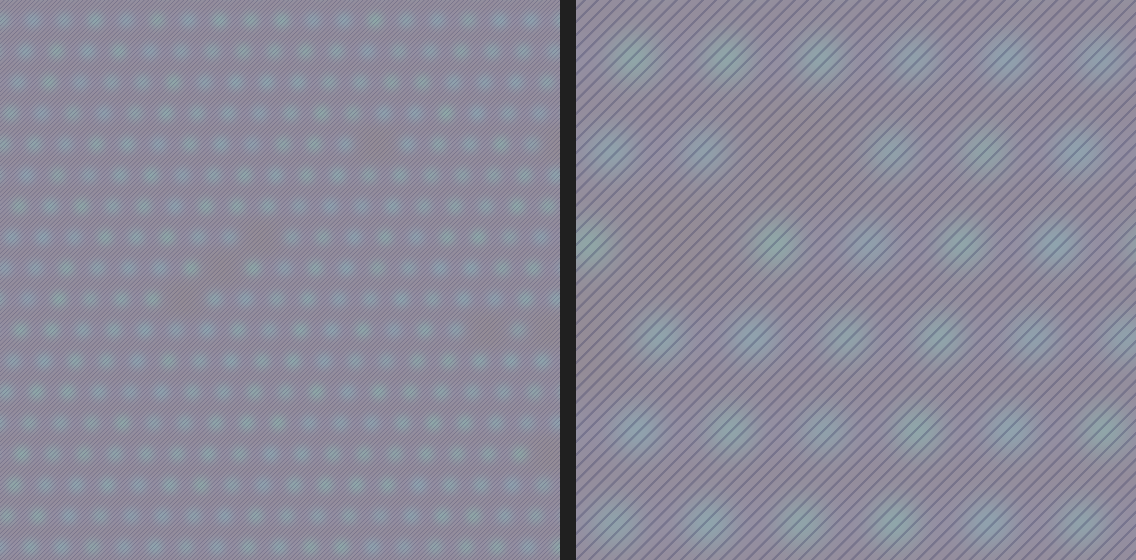
Left, the full canvas; right, a detail of the centre.
Reproduce this pattern procedurally as a three.js fragment shader.

```glsl
// Soft teal dots in sheared rows on mauve cloth with fine diagonal pinstripes.
varying vec2 vUv;

const vec2 DOT_COUNT = vec2(18.0, 18.08);
const vec2 FIRST_DOT = vec2(-0.02, 0.423);  // lattice origin, in cells
const float ROW_SHIFT = 0.24;               // sideways step per row, in cells
const float MISSING_SHARE = 0.035;
const float STRIPE_COUNT = 128.0;
const float STRIPE_WIDTH = 0.25;            // share of one stripe period

const vec3 GROUND = vec3(0.582, 0.550, 0.577);
const vec3 HALO_TINT = vec3(0.0, 0.002, 0.042);
const vec3 CORE_TINT = vec3(-0.018, 0.085, 0.035);
const vec3 HUE_DRIFT = vec3(0.0, 0.022, -0.025);
const vec3 STRIPE_INK = vec3(0.19, 0.20, 0.37);
const float STRIPE_OPACITY = 0.28;

float hash(vec2 cell, float seed) {
  return fract(sin(dot(cell, vec2(127.1, 311.7)) + seed) * 43758.545);
}

float gaussian(vec2 offset, vec2 spread) {
  vec2 scaled = offset / spread;
  return exp(-0.5 * dot(scaled, scaled));
}

// Light added by one dot: a wide violet halo and a small teal core.
vec3 dotGlow(vec2 offset, vec2 cell) {
  float present = step(MISSING_SHARE, hash(cell, 4.7));
  float strength = mix(0.88, 1.12, hash(cell, 9.2));
  vec3 coreTint = CORE_TINT + HUE_DRIFT * (hash(cell, 2.3) - 0.5);
  float halo = gaussian(offset, vec2(0.50, 0.34));
  float core = gaussian(offset, vec2(0.20));
  return present * (HALO_TINT * halo + coreTint * core * strength);
}

// Sum of the nearest dots on the sheared lattice.
vec3 dotField(vec2 uv) {
  vec2 p = uv * DOT_COUNT - FIRST_DOT;
  vec3 glow = vec3(0.0);
  for (int j = -1; j <= 1; j++) {
    float row = floor(p.y + 0.5) + float(j);
    float x = p.x - ROW_SHIFT * row;
    for (int i = -1; i <= 1; i++) {
      float column = floor(x + 0.5) + float(i);
      glow += dotGlow(vec2(x - column, p.y - row), vec2(column, row));
    }
  }
  return glow;
}

// Coverage of thin lines that rise to the right.
float pinstripes(vec2 uv, float count, float width) {
  float phase = (uv.x - uv.y) * count;
  float edge = 0.25 * fwidth(phase);
  float distanceToLine = abs(fract(phase + 0.5) - 0.5);
  return 1.0 - smoothstep(0.5 * width - edge, 0.5 * width + edge, distanceToLine);
}

void main() {
  vec3 color = GROUND + dotField(vUv);
  float stripe = pinstripes(vUv, STRIPE_COUNT, STRIPE_WIDTH);
  color = mix(color, STRIPE_INK, STRIPE_OPACITY * stripe);
  gl_FragColor = vec4(color, 1.0);
}
```
